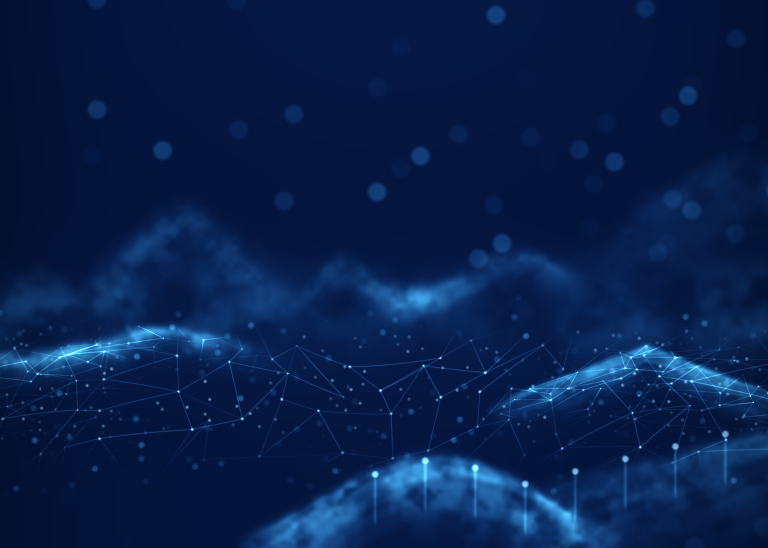
Reproduce this background procedurally as a Shadertoy shader.

```glsl
// Deep blue data landscape: misty glowing ridges, a fine plexus of linked nodes and bokeh.
// Ridges are height curves with noisy falloff; the plexus and all dots are jittered
// grids driven by a sine hash, layered as light over a dark gradient.
const vec3 NIGHT = vec3(0.014, 0.072, 0.215);
const vec3 NAVY = vec3(0.020, 0.092, 0.270);
const vec3 BLUE = vec3(0.065, 0.285, 0.510);
const vec3 CYAN = vec3(0.170, 0.270, 0.150);
const vec3 SPARK = vec3(0.580, 0.780, 0.820);

float hash(vec2 p) { return fract(sin(dot(p, vec2(127.1, 311.7))) * 43758.5453); }
vec2 hash2(vec2 p) { return vec2(hash(p), hash(p + 37.3)); }

float noise(vec2 p) {
    vec2 i = floor(p), f = fract(p);
    f = f * f * (3.0 - 2.0 * f);
    return mix(mix(hash(i), hash(i + vec2(1, 0)), f.x),
               mix(hash(i + vec2(0, 1)), hash(i + vec2(1, 1)), f.x), f.y);
}

float fbm(vec2 p) {
    return 0.55 * noise(p) + 0.30 * noise(p * 2.1 + 7.0) + 0.15 * noise(p * 4.3 + 3.0);
}

float bump(float x, float centre, float width) {
    float d = (x - centre) / width;
    return exp(-d * d);
}

// Smooth window between lo and hi
float band(float v, float lo, float hi, float soft) {
    return smoothstep(lo - soft, lo + soft, v) * (1.0 - smoothstep(hi - soft, hi + soft, v));
}

// Glow along a height curve: short fade above, long fibrous fade below
float ridge(vec2 p, float height, float above, float below) {
    float depth = height - p.y + 1.2 * above * (fbm(p * 18.0) - 0.5);
    float fade = depth < 0.0 ? above : below;
    float fibre = noise(vec2(p.x * 9.0 + depth * 12.0, depth * 0.9 / above + p.x * 7.0));
    float cloud = smoothstep(0.25, 0.75, fbm(p * 22.0 + 4.0));
    return exp(-depth * depth / (fade * fade)) * (0.2 + 0.45 * fibre + 0.7 * cloud);
}

float segmentDistance(vec2 p, vec2 a, vec2 b) {
    vec2 ab = b - a;
    return length(p - a - ab * clamp(dot(p - a, ab) / dot(ab, ab), 0.0, 1.0));
}

// Randomly placed discs, one at most per cell
float scatter(vec2 p, float cell, float radius, float density, float blur, float seed) {
    float sum = 0.0;
    for (int k = 0; k < 9; k++) {
        vec2 c = floor(p / cell) + vec2(k % 3 - 1, k / 3 - 1);
        float d = length(p - (c + hash2(c + seed)) * cell);
        float power = hash(c + seed + 23.0);
        sum += step(hash(c + seed + 11.0), density) * (0.15 + 0.85 * power * power)
             * (1.0 - smoothstep(radius - blur, radius + blur, d));
    }
    return sum;
}

// Jittered nodes joined to their neighbours: x = lines, y = nodes
vec2 plexus(vec2 p, vec2 cell, float width, float density, float seed) {
    vec2 light = vec2(0);
    for (int m = 0; m < 9; m++) {
        vec2 c = floor(p / cell) + vec2(m % 3 - 1, m / 3 - 1);
        vec2 a = (c + hash2(c + seed)) * cell;
        for (int k = 1; k <= 3; k++) {
            vec2 n = c + vec2(k & 1, k >> 1);
            float d = segmentDistance(p, a, (n + hash2(n + seed)) * cell);
            float shown = step(hash(c + seed + float(k) * 5.7), density);
            light.x += shown * (1.0 - smoothstep(0.0, width, d)) * (0.3 + 0.7 * hash(c + float(k)));
        }
        light.y += hash(c + 3.0) * (1.0 - smoothstep(width * 0.5, width * 2.0, length(p - a)));
    }
    return light;
}

void mainImage(out vec4 fragColor, in vec2 fragCoord) {
    vec2 p = fragCoord / iResolution.xy * vec2(1.4, 1.0);
    float px = 1.0 / iResolution.y, x = p.x;

    // Dark backdrop and patchy mist on the horizon
    vec3 col = mix(NIGHT, NAVY, bump(x, 0.72, 0.6) * (0.5 + 0.5 * smoothstep(0.6, 1.0, p.y)));
    float mist = smoothstep(0.3, 0.8, fbm(p * 13.0)) * (0.4 + 0.6 * smoothstep(0.1, 0.6, abs(x - 0.75)));
    float light = 0.05 * bump(p.y, 0.38, 0.13) + 0.42 * mist * bump(p.y, 0.43, 0.075);

    // Distant, out of focus ridges
    light += 0.36 * ridge(p, 0.43 + 0.16 * bump(x, 0.34, 0.14), 0.035, 0.09) * band(x, 0.16, 0.52, 0.12);
    float middle = 0.45 + 0.065 * bump(x, 0.625, 0.06) + 0.07 * bump(x, 0.95, 0.13);
    light += (0.40 + 0.42 * bump(x, 0.75, 0.06)) * ridge(p, middle, 0.020, 0.034) * band(x, 0.57, 1.04, 0.05);
    light += 0.20 * ridge(p, 0.48 + 0.20 * smoothstep(1.0, 1.32, x), 0.04, 0.14) * smoothstep(0.9, 1.25, x);

    // Sharper ridges: left shelf, right peak, foreground hill and its slope
    float shelf = 0.85 * ridge(p, 0.340 + 0.050 * bump(x, 0.29, 0.17), 0.013, 0.032) * (1.0 - smoothstep(0.3, 0.55, x));
    float tent = max(0.0, 1.0 - abs(x - 1.177) / 0.30);
    float peak = 0.85 * ridge(p, 0.25 + 0.115 * tent, 0.007, 0.040) * smoothstep(0.0, 0.3, tent);
    float hillTop = -0.02 + 0.18 * bump(x, 0.79, 0.27), slopeTop = 0.09 + 0.25 * (x - 0.95);
    light += shelf + peak + 0.80 * ridge(p, hillTop, 0.014, 0.10) * band(x, 0.48, 1.1, 0.06);
    light += 0.45 * ridge(p, slopeTop, 0.016, 0.13) * smoothstep(0.9, 1.15, x);

    // Plexus on a gentle swell, with a finer weave at both sides and on the sharp ridges
    vec2 q = p - vec2(0.0, 0.03 * sin(x * 6.0 + 1.0));
    vec2 net = plexus(q, vec2(0.09, 0.06), max(0.0022, 1.2 * px), 0.6, 2.0) * band(p.y, 0.17, 0.37, 0.04);
    float sides = 1.0 - band(x, 0.18, 1.05, 0.14);
    float woven = min(1.0, 1.8 * (shelf + peak) + 0.55 * sides * band(p.y, 0.22, 0.36, 0.03));
    vec2 weave = plexus(q, vec2(0.06, 0.024), max(0.0020, 1.1 * px), 0.65, 8.0) * woven;
    light += 0.40 * net.x + 0.42 * weave.x;

    // Bokeh above, smaller specks through the mesh
    float sky = smoothstep(0.42, 0.55, p.y) + 0.4 * (1.0 - smoothstep(0.1, 0.2, p.y));
    light += 0.40 * sky * scatter(p, 0.10, 0.017, 0.42, 0.005, 5.0);
    light += 0.35 * sky * smoothstep(0.9, 1.15, x) * scatter(p, 0.09, 0.017, 0.4, 0.005, 41.0);
    light += 0.60 * band(p.y, 0.10, 0.44, 0.04) * scatter(p, 0.035, 0.0055, 0.28, 0.003, 17.0);
    float sparks = 0.9 * net.y + 0.7 * weave.y;
    sparks += band(p.y, 0.21, 0.39, 0.04) * scatter(p, 0.020, 0.0024, 0.20 + 0.15 * sides, 0.0015 + 0.5 * px, 29.0);

    // Bright posts standing along the foreground
    for (int i = 0; i < 8; i++) {
        float postX = 0.684 + 0.0912 * float(i);
        float top = max(-0.02 + 0.18 * bump(postX, 0.79, 0.27), 0.115 + 0.25 * (postX - 0.95));
        light += 0.3 * bump(x, postX, 0.003) * band(p.y, top - 0.09, top, 0.01);
        sparks += 1.0 - smoothstep(0.003, 0.0085, length(p - vec2(postX, top)));
    }

    // Light to colour, then darkened sides
    col += BLUE * light + CYAN * light * light + SPARK * min(sparks, 1.0) * 0.75;
    col *= 1.0 - 0.2 * smoothstep(0.45, 0.8, abs(x - 0.7));
    fragColor = vec4(clamp(col, 0.0, 1.0), 1.0);
}
```
